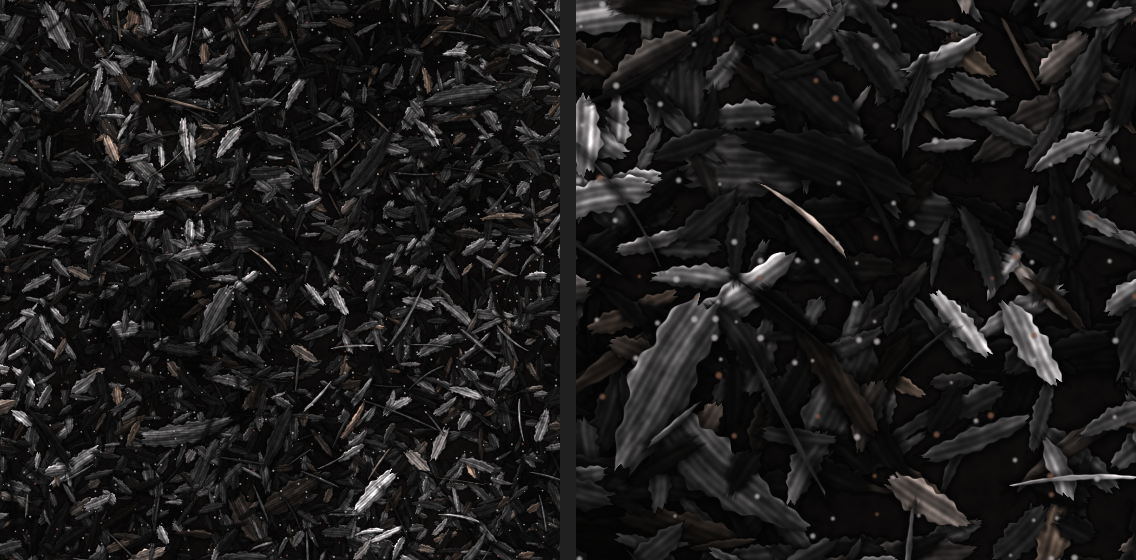
Left: the whole. Right: its middle third, enlarged.
Write a Shadertoy shader that draws this texture.

```glsl
// Dark charred wood mulch: overlapping splinters, fine fibres and pale dust.

vec3 hash3(vec2 p) {
    vec3 q = fract(vec3(p.xyx) * vec3(.1031, .1030, .0973));
    q += dot(q, q.yxz + 33.33);
    return fract((q.xxy + q.yzz) * q.zyx);
}

// Cellular noise: distance to the nearest scattered point
float cellular(vec2 p) {
    vec2 home = floor(p);
    float nearest = 2.;
    for (int y = -1; y <= 1; y++)
    for (int x = -1; x <= 1; x++) {
        vec2 id = home + vec2(x, y);
        nearest = min(nearest, length(id + hash3(id).xy - p));
    }
    return nearest;
}

// Wood grain running along x, from layered sines
float grain(vec2 p, float phase) {
    float bend = sin(p.x * 37. + phase) + .5 * sin(p.x * 91. - phase * 2.);
    float g = .5 * sin(p.y * 300. + bend + phase)
            + .35 * sin(p.y * 690. - bend * 1.6 + phase * 3.)
            + .3 * sin(p.y * 1400. + p.x * 120. + bend * 2.);
    return clamp(.5 + .5 * g, 0., 1.);
}

// One layer of splinters with soft contact shadows
void paintChips(inout vec3 col, vec2 uv, float cells, float girth,
                float presence, float depth, float seed) {
    vec2 offset = seed * vec2(7.3, 3.7);
    vec2 g = uv * cells + offset;
    float pixel = 1. / iResolution.y;
    for (int y = -1; y <= 1; y++)
    for (int x = -1; x <= 1; x++) {
        vec2 id = floor(g) + vec2(x, y);
        vec3 place = hash3(id + seed * 31.);
        vec3 form = hash3(id + seed * 31. + 57.3);
        vec3 look = hash3(id + seed * 31. + 113.7);
        if (place.z > presence) continue;

        // Local frame: x along the splinter, y across it
        vec2 q = g - id - .5 - (place.xy - .5) * .6;
        vec2 c = (id - offset) / cells;
        float angle = .6 + .6 * sin(c.x * 5. + 2. * sin(c.y * 4.)) + (form.x - .5) * 2.9;
        vec2 axis = vec2(cos(angle), sin(angle));
        vec2 side = vec2(-axis.y, axis.x);
        vec2 p = vec2(dot(q, axis), dot(q, side));
        p.y += (form.y - .5) * .5 * p.x * p.x;

        // Ragged, tapering outline with broken ends
        float phase = look.x * 40.;
        float halfLength = mix(.25, .56, form.z);
        float along = clamp(p.x / halfLength, -1., 1.);
        float ragged = sin(p.x * 23. + phase) + .6 * sin(p.x * 57. - phase * 2.);
        float halfWidth = girth * mix(.4, 1.4, look.y) * (1. + .13 * ragged);
        halfWidth *= (1. - .6 * along * along) * (1. + (form.y - .5) * along);
        float broken = .025 * sin(p.y * 70. + phase) + .015 * sin(p.y * 150. - phase);
        float d = max(abs(p.y) - halfWidth,
                      abs(p.x + (form.x - .5) * p.y) + broken - halfLength) / cells;

        float shadowWidth = .08 / cells;
        if (d > shadowWidth) continue;
        col *= mix(.4, 1., smoothstep(0., shadowWidth, d));

        // Light from above, fibrous relief and a thin lit edge
        float facing = dot(side, vec2(-.35, .94)) * clamp(p.y / halfWidth, -1., 1.);
        float fibre = grain(p / cells, phase);
        float light = (.85 + .35 * facing) * (.42 + .85 * pow(fibre, 1.5));
        light += .4 * smoothstep(-.003, 0., d) * max(facing, 0.);
        float tone = (.055 + .62 * look.z * look.z) * depth;
        float brown = smoothstep(.72, 1., fract(look.x * 13. + form.z)) * .8;
        vec3 tint = mix(vec3(1., .975, .985), vec3(1., .79, .65), brown);
        col = mix(col, tint * tone * light, smoothstep(pixel, -pixel, d));
    }
}

void mainImage(out vec4 fragColor, in vec2 fragCoord) {
    vec2 uv = fragCoord / iResolution.y;
    vec3 col = vec3(.035, .028, .027);

    // Splinters of interleaved sizes, back to front
    for (int i = 0; i < 14; i++) {
        float f = float(i);
        float size = fract(f * .618);
        paintChips(col, uv, mix(6., 25., size), mix(.10, .15, size),
                   mix(.5, .75, size), mix(.4, 1., f / 13.), f + 1.);
    }

    // Hair-thin fibres lying on top
    paintChips(col, uv, 7., .013, .5, .85, 21.);
    paintChips(col, uv, 13., .022, .6, .9, 22.);

    // Gritty char surface and deep pockets of shade
    float grit = cellular(uv * 75.) * .6 + cellular(uv * 170.) * .4;
    col *= .68 + .75 * grit;
    float pocket = sin(uv.x * 9. + 2. * sin(uv.y * 6.)) + sin(uv.y * 11. - 2. * sin(uv.x * 7. + 1.));
    col *= 1. + .2 * pocket;

    // Scattered pale dust and a few brown crumbs
    vec2 dustCell = uv * 85.;
    vec3 dust = hash3(floor(dustCell) + 300.);
    vec2 center = .3 + .4 * dust.xy;
    float radius = mix(.06, .16, fract(dust.x * 17.));
    float speck = smoothstep(.1, -.1, length(fract(dustCell) - center) - radius);
    vec3 dustColor = mix(vec3(.62, .6, .6), vec3(.42, .28, .22), step(.7, dust.y));
    col = mix(col, dustColor, speck * step(dust.z, .13) * .8);

    fragColor = vec4(clamp(col * 1.15 + .008, 0., 1.), 1.);
}
```
